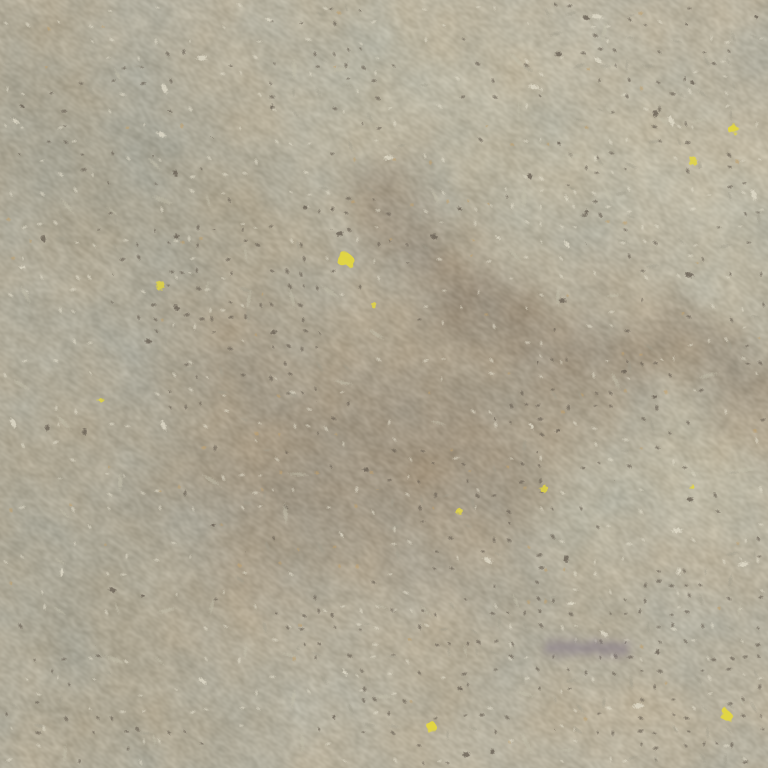
Give the GLSL for this texture, as a WebGL 2 fragment shader.

```glsl
#version 300 es
precision highp float;
// Worn concrete floor: cloudy grey-beige ground with soft brown stains,
// built from layered gradient noise, then strewn with pits, chips,
// scratches and ragged yellow paint flecks scattered on hashed grids.

uniform vec2 u_resolution;
out vec4 fragColor;

const vec3 CONCRETE = vec3(0.715, 0.690, 0.618);
const vec3 STAIN    = vec3(0.580, 0.525, 0.450);
const vec3 PALE     = vec3(0.765, 0.750, 0.670);
const vec3 SHADE    = vec3(0.630, 0.615, 0.550);
const vec3 PIT      = vec3(0.400, 0.365, 0.320);
const vec3 CHIP     = vec3(0.890, 0.870, 0.800);
const vec3 OCHRE    = vec3(0.760, 0.630, 0.420);
const vec3 YELLOW   = vec3(0.900, 0.850, 0.230);
const vec3 SCUFF    = vec3(0.530, 0.490, 0.530);

vec3 hash3(vec2 p) {
    vec3 q = fract(p.xyx * vec3(0.1031, 0.1030, 0.0973));
    q += dot(q, q.yxz + 33.33);
    return fract((q.xxy + q.yzz) * q.zyx);
}

mat2 rotation(float angle) {
    float c = cos(angle), s = sin(angle);
    return mat2(c, s, -s, c);
}

float cornerSlope(vec2 cell, vec2 offset) {
    float angle = 6.2832 * hash3(cell).x;
    return dot(vec2(cos(angle), sin(angle)), offset);
}

float gradientNoise(vec2 p) {
    vec2 i = floor(p), f = p - i, e = vec2(0.0, 1.0);
    vec2 w = f * f * f * (f * (f * 6.0 - 15.0) + 10.0);
    float low  = mix(cornerSlope(i, f), cornerSlope(i + e.yx, f - e.yx), w.x);
    float high = mix(cornerSlope(i + e, f - e), cornerSlope(i + e.yy, f - e.yy), w.x);
    return mix(low, high, w.y);
}

float fbm(vec2 p, int octaves) {
    float sum = 0.0, amp = 1.0;
    for (int i = 0; i < octaves; i++) {
        sum += amp * gradientNoise(p);
        p = rotation(0.6) * p * 2.03 + 11.3;
        amp *= 0.55;
    }
    return sum;
}

// Blurred capsule between a and b
float softCapsule(vec2 p, vec2 a, vec2 b, float radius) {
    vec2 ab = b - a;
    float t = clamp(dot(p - a, ab) / dot(ab, ab), 0.0, 1.0);
    float d = length(p - a - ab * t) / radius;
    return exp(-d * d);
}

// One ragged, randomly turned fleck in some cells of a grid
float flecks(vec2 p, float cells, float density, float radius, float stretch, float seed, float pixel) {
    vec2 q = p * cells, id = floor(q);
    vec3 place = hash3(id + seed), form = hash3(id + seed + 51.7);
    vec2 d = rotation(0.7 + 2.2 * (form.x - 0.5)) * (fract(q) - mix(vec2(0.3), vec2(0.7), place.xy));
    d.x /= stretch;
    float ragged = 0.6 * radius * gradientNoise(q * 1.3 / radius);
    float edge = radius * mix(0.45, 1.0, form.y) - length(d) - ragged;
    float cover = clamp(0.5 + edge / (1.6 * cells * pixel), 0.0, 1.0);
    return cover * step(place.z, density);
}

void main() {
    float pixel = 1.0 / u_resolution.y;
    vec2 p = gl_FragCoord.xy * pixel;
    vec2 warped = p + 0.07 * vec2(fbm(p * 5.0, 3), fbm(p * 5.0 + 17.0, 3));

    // Cloudy ground with paler and greyer zones
    float cloud = fbm(p * 3.2 + 4.0, 5);
    vec3 color = CONCRETE + 0.035 * cloud;
    color = mix(color, SHADE, 0.55 * softCapsule(warped, vec2(0.05, 0.85), vec2(0.25, 0.72), 0.17));
    color = mix(color, SHADE, 0.45 * softCapsule(warped, vec2(0.0, 0.4), vec2(0.15, 0.1), 0.2));
    color = mix(color, PALE, 0.6 * softCapsule(warped, vec2(0.78, 0.36), vec2(0.9, 0.42), 0.12));
    color = mix(color, PALE, 0.4 * softCapsule(warped, vec2(0.5, 0.9), vec2(0.95, 0.72), 0.16));

    // Brown stains: broad pool, dark spot and trailing band
    float pool = softCapsule(warped, vec2(0.38, 0.40), vec2(0.60, 0.42), 0.17);
    float spot = softCapsule(warped, vec2(0.53, 0.71), vec2(0.60, 0.64), 0.065);
    float band = softCapsule(warped, vec2(0.62, 0.61), vec2(1.05, 0.45), 0.06);
    float stain = 1.0 - (1.0 - 0.62 * pool) * (1.0 - 0.55 * spot) * (1.0 - 0.55 * band);
    color = mix(color, STAIN, stain * (0.95 + 0.25 * cloud));

    // Mottling, hue drift and fine grain
    vec2 brushed = rotation(0.6) * p * vec2(0.7, 1.2);
    color += 0.035 * fbm(brushed * 22.0, 3);
    color += vec3(0.022, 0.0, -0.022) * fbm(p * 8.0 + 31.0, 3);
    color += 0.048 * gradientNoise(brushed * 85.0) + 0.05 * gradientNoise(brushed * 170.0);

    // Pits, chips and scratches, gathered in drifting patches
    float patchy = smoothstep(-0.35, 0.45, fbm(p * 4.0 + 60.0, 2) + 0.4 * (p.x - 0.5));
    color = mix(color, PIT, 0.60 * flecks(p, 52.0, 0.32 * patchy, 0.11, 1.6, 3.0, pixel));
    color = mix(color, PIT, 0.75 * flecks(p, 24.0, 0.07, 0.08, 1.4, 91.0, pixel));
    color = mix(color, SHADE, 0.45 * flecks(p, 30.0, 0.35 * patchy, 0.07, 3.0, 47.0, pixel));
    color = mix(color, CHIP, 0.55 * flecks(p, 46.0, 0.22, 0.09, 1.8, 140.0, pixel));
    color = mix(color, CHIP, 0.75 * flecks(p, 21.0, 0.07, 0.07, 2.0, 205.0, pixel));
    color = mix(color, PALE, 0.50 * flecks(p, 17.0, 0.25, 0.05, 4.0, 260.0, pixel));
    color = mix(color, OCHRE, 0.55 * flecks(p, 40.0, 0.05 + 0.12 * stain, 0.09, 1.3, 311.0, pixel));

    // Violet scuff and yellow paint flecks
    float scuff = softCapsule(p + 0.004 * gradientNoise(p * 60.0), vec2(0.72, 0.157), vec2(0.81, 0.155), 0.011);
    color = mix(color, SCUFF, 0.6 * scuff);
    color = mix(color, YELLOW, 0.9 * flecks(p, 10.0, 0.055, 0.10, 1.3, 402.0, pixel));
    color = mix(color, YELLOW, 0.8 * flecks(p, 26.0, 0.012, 0.13, 1.2, 455.0, pixel));

    fragColor = vec4(clamp(color, 0.0, 1.0), 1.0);
}
```
